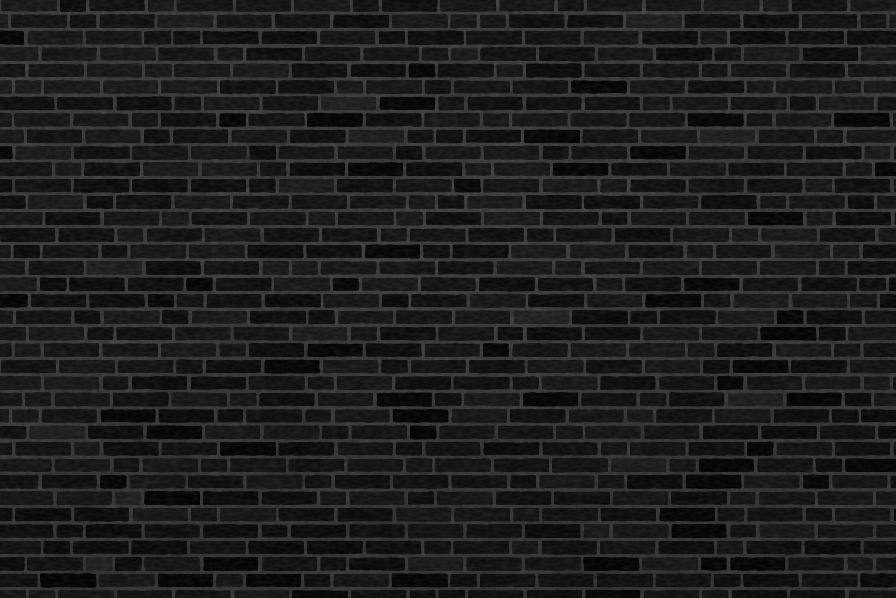
Write a Shadertoy shader that draws this texture.

```glsl
// Dark brick wall: rows of long bricks with a half brick at a random place in
// each group, set in thin grey mortar. Bricks are rounded boxes with uneven
// edges; tone varies per brick, with cellular grain and layered-sine stains.

#define ROWS 36.36         // brick courses over the canvas height
#define ROW_SHIFT 0.43     // part of a course hidden below the lower edge
#define HALF_BRICK 1.78    // half-brick pitch, in course heights
#define GROUP 7.0          // half-brick slots per group: 3 long and 1 half brick
#define MORTAR_WIDTH 0.19  // joint width, in course heights
#define CORNER 0.10        // corner radius of a brick
#define EDGE_WOBBLE 0.035  // unevenness of brick edges
#define BRICK_DARK 0.058
#define BRICK_LIGHT 0.112
#define MORTAR_TONE 0.228
#define GRAIN 0.055        // strength of the brick surface grain

float hash(vec2 p) {
    vec3 q = fract(p.xyx * vec3(0.1031, 0.1030, 0.0973));
    q += dot(q, q.yzx + 33.33);
    return fract((q.x + q.y) * q.z);
}

// Distance to the nearest scattered point
float cellular(vec2 p) {
    vec2 cell = floor(p);
    float nearest = 2.0;
    for (int j = -1; j <= 1; j++) {
        for (int i = -1; i <= 1; i++) {
            vec2 c = cell + vec2(i, j);
            vec2 point = c + vec2(hash(c), hash(c + 71.7));
            nearest = min(nearest, distance(p, point));
        }
    }
    return nearest;
}

// Smooth irregular waves in about -1..1
float layeredSines(vec2 p) {
    float sum = 0.0, amplitude = 0.5;
    for (int i = 0; i < 4; i++) {
        sum += amplitude * sin(p.x + 1.7 * sin(p.y)) * cos(p.y - 1.3 * sin(p.x * 0.7));
        p = mat2(1.5, 1.1, -1.1, 1.5) * p + 2.3;
        amplitude *= 0.6;
    }
    return sum;
}

float roundedBox(vec2 p, vec2 halfSize, float radius) {
    vec2 d = abs(p) - halfSize + radius;
    return length(max(d, 0.0)) + min(max(d.x, d.y), 0.0) - radius;
}

// Finds the brick at p: xy = its id, z = x from its centre, w = its length
vec4 findBrick(vec2 p) {
    float row = floor(p.y);
    float shift = 0.5 * mod(row, 2.0) + 0.2 * hash(vec2(row, 3.0));
    float u = p.x / HALF_BRICK + shift + floor(GROUP * hash(vec2(row, 9.0)));
    float group = floor(u / GROUP);
    float slot = u - group * GROUP;
    float halfAt = 2.0 * floor(0.5 * (GROUP + 1.0) * hash(vec2(group + 17.0, row)));

    float start = halfAt, slots = 1.0;
    if (slot < halfAt) {
        start = 2.0 * floor(slot / 2.0);
        slots = 2.0;
    } else if (slot >= halfAt + 1.0) {
        start = halfAt + 1.0 + 2.0 * floor((slot - halfAt - 1.0) / 2.0);
        slots = 2.0;
    }
    float x = (slot - start - 0.5 * slots) * HALF_BRICK;
    return vec4(group * GROUP + start, row, x, slots * HALF_BRICK);
}

float brickTone(vec2 p, vec2 id) {
    float tone = mix(BRICK_DARK, BRICK_LIGHT, hash(id + 5.0));
    float rare = hash(id + 40.0);
    tone = mix(tone, 0.038, step(rare, 0.08));       // burnt bricks
    tone += 0.035 * step(0.965, rare);               // pale bricks
    vec2 local = p + 13.0 * hash(id + 80.0);
    float grain = cellular(local * vec2(2.0, 5.0)) - 0.48;
    float stain = layeredSines(local * vec2(1.1, 3.0));
    return tone + GRAIN * grain + 0.016 * stain;
}

void mainImage(out vec4 fragColor, in vec2 fragCoord) {
    vec2 p = fragCoord / iResolution.y * ROWS + vec2(0.0, ROW_SHIFT);
    float pixel = ROWS / iResolution.y;

    // Brick outline with small size changes and worn edges
    vec4 brick = findBrick(p);
    vec2 id = brick.xy;
    vec2 local = vec2(brick.z, fract(p.y) - 0.5);
    vec2 halfSize = 0.5 * (vec2(brick.w, 1.0) - MORTAR_WIDTH);
    halfSize -= 0.04 * (vec2(hash(id + 21.0), hash(id + 33.0)) - 0.5);
    float edge = roundedBox(local, halfSize, CORNER);
    edge += EDGE_WOBBLE * layeredSines(p * 2.6);
    float cover = 1.0 - smoothstep(-0.5 * pixel, 0.5 * pixel, edge);

    // Mortar, with soft patches and fine sand
    float mortar = MORTAR_TONE + 0.022 * layeredSines(p * 0.6);
    mortar += 0.05 * (cellular(p * 3.5) - 0.45);

    // Broad light falls off slightly toward the bottom
    float light = mix(0.93, 1.04, smoothstep(0.0, 0.6, fragCoord.y / iResolution.y));
    light += 0.04 * layeredSines(p * 0.13);
    float tone = mix(mortar, brickTone(p, id), cover) * light;
    fragColor = vec4(vec3(max(tone, 0.02)), 1.0);
}
```
